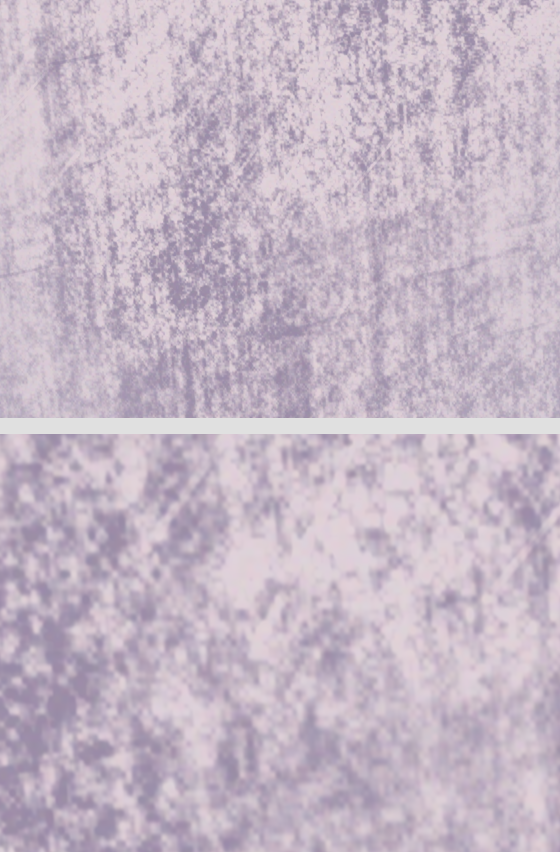
Top, the full canvas; bottom, a detail of the centre.
Write a Shadertoy shader that draws this texture.

```glsl
// Weathered lavender plaster with a worn, pale pink top coat.
// Leaning streaks, crossing brush marks and scratches are summed with fine
// grain into one paint coverage value, which blends the two coats.

#define UNDERCOAT vec3(0.610, 0.555, 0.657)
#define TOPCOAT vec3(0.872, 0.816, 0.846)
#define HAZE vec3(0.800, 0.765, 0.815)
#define GRAIN_FREQ 125.0
#define GRAIN_AMOUNT 1.05
#define LEAN 0.10
#define CROSS_ANGLE 0.30
#define SCRATCH_ANGLE 0.92
#define SCRATCH_COUNT 30
#define COVERAGE_BIAS 0.09
#define SOFTNESS 0.58

float hash(vec2 p) {
    return fract(sin(dot(p, vec2(127.1, 311.7))) * 43758.5453);
}

// Value noise centred on zero
float noise(vec2 p) {
    vec2 cell = floor(p), f = fract(p);
    f = f * f * (3.0 - 2.0 * f);
    float low = mix(hash(cell), hash(cell + vec2(1, 0)), f.x);
    float high = mix(hash(cell + vec2(0, 1)), hash(cell + vec2(1, 1)), f.x);
    return mix(low, high, f.y) - 0.5;
}

float clouds(vec2 p) {
    return noise(p) + 0.5 * noise(p * 2.1 + 7.3) + 0.25 * noise(p * 4.3 + 3.1);
}

// Coordinates along (x) and across (y) a direction
vec2 alongAcross(vec2 p, float angle) {
    float c = cos(angle), s = sin(angle);
    return vec2(c * p.x + s * p.y, c * p.y - s * p.x);
}

// Fine flecks, slightly taller than wide
float grain(vec2 p) {
    vec2 g = p * GRAIN_FREQ;
    return 0.60 * noise(g * vec2(1.0, 0.75))
         + 0.42 * noise(g * vec2(0.50, 0.27) + 19.0)
         + 0.38 * noise(g * vec2(2.0, 1.6) + 41.0);
}

// Near-vertical streaks at three widths
float streaks(vec2 p) {
    return 0.36 * noise(p * vec2(14.0, 1.3))
         + 0.40 * noise(p * vec2(46.0, 3.0) + 5.0)
         + 0.28 * noise(p * vec2(130.0, 7.0) + 11.0);
}

// Brush marks following one direction
float brushMarks(vec2 p, float angle) {
    vec2 d = alongAcross(p, angle);
    return 0.7 * noise(d * vec2(2.5, 20.0) + 23.0)
         + 0.5 * noise(d * vec2(6.0, 55.0) + 31.0);
}

// Scattered scratches: even ones pale and steep, odd ones dark and shallow
float scratches(vec2 p, float aspect) {
    float sum = 0.0;
    for (int i = 0; i < SCRATCH_COUNT; i++) {
        float id = float(i);
        bool pale = i % 2 == 0;
        vec2 centre = vec2(hash(vec2(id, 1.7)) * aspect, hash(vec2(id, 5.3)));
        float turn = hash(vec2(id, 9.1)) - 0.5;
        float angle = (pale ? SCRATCH_ANGLE : CROSS_ANGLE) + 0.4 * turn;
        float halfLength = mix(0.06, 0.17, hash(vec2(id, 13.9)));
        float width = mix(0.003, 0.008, hash(vec2(id, 17.3)));
        vec2 d = alongAcross(p - centre, angle);
        d.y += 0.6 * d.x * d.x * turn;
        float body = 1.0 - smoothstep(0.3 * width, 1.6 * width, abs(d.y));
        float ends = 1.0 - smoothstep(0.4 * halfLength, halfLength, abs(d.x));
        sum += (pale ? 0.27 : -0.24) * body * ends;
    }
    return clamp(sum, -0.35, 0.35);
}

// One long, broken dark band down the left third
float darkBand(vec2 p) {
    float offset = p.x - 0.452 + 0.012 * noise(vec2(p.y * 5.0, 2.0));
    float body = 1.0 - smoothstep(0.004, 0.017, abs(offset));
    return body * smoothstep(-0.35, 0.15, noise(vec2(p.x * 60.0, p.y * 6.0)));
}

void mainImage(out vec4 fragColor, in vec2 fragCoord) {
    vec2 p = fragCoord / iResolution.y;
    float aspect = iResolution.x / iResolution.y;

    // Streaks lean on the left and straighten to the right
    vec2 leaning = vec2(p.x + LEAN * p.y * (1.0 - 0.6 * p.x), p.y);

    // Pale haze in the lower corners, with fainter grain in smooth patches
    float side = abs(p.x / aspect - 0.48) * 2.0;
    float haze = smoothstep(0.45, 1.35, side + 0.75 * (1.0 - p.y) - 0.35);
    float roughness = clamp(1.0 + 0.9 * clouds(p * 2.6 + 4.0), 0.5, 1.35);

    // Paint coverage
    float coverage = COVERAGE_BIAS
        + 0.42 * clouds(p * 3.2 + 15.0)
        + streaks(leaning)
        + 0.38 * brushMarks(p, CROSS_ANGLE)
        + 0.34 * brushMarks(p + 3.0, SCRATCH_ANGLE)
        + scratches(p, aspect)
        - 0.30 * darkBand(leaning)
        + GRAIN_AMOUNT * roughness * grain(leaning);

    vec3 color = mix(UNDERCOAT, TOPCOAT, smoothstep(-SOFTNESS, SOFTNESS, coverage));
    color = mix(color, HAZE, 0.42 * haze);

    // Faint colour variation between flecks
    vec2 fleck = p * GRAIN_FREQ * 1.3;
    color += 0.028 * vec3(noise(fleck), noise(fleck + 57.0), noise(fleck + 91.0));
    fragColor = vec4(clamp(color, 0.0, 1.0), 1.0);
}
```
